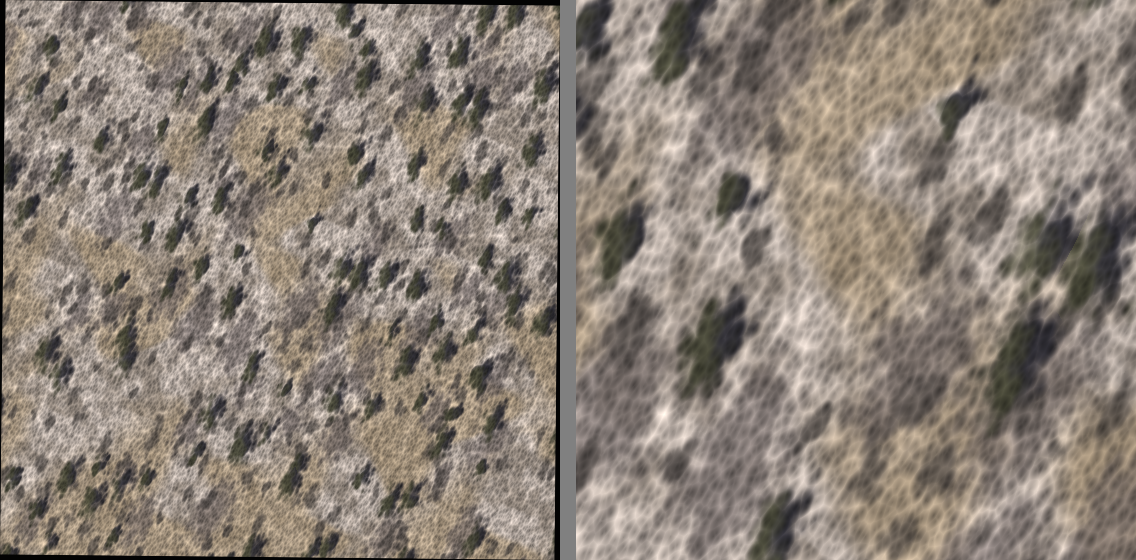
Left: the whole. Right: its middle third, enlarged.
A Shadertoy shader for this texture:

```glsl
// Dry scrubland from the air: pale grainy ground with ochre patches, soft
// leafless brush and leaning dark shrubs, in a slightly turned black frame.
// Grain and shrubs come from jittered cells, broad patches from layered sines.

const float LEAN = 0.4;      // sideways shift per unit of height
const float SQUASH = 0.6;    // cell width over cell height

const vec3 PALE_GROUND = vec3(0.745, 0.700, 0.668);
const vec3 DULL_GROUND = vec3(0.590, 0.545, 0.505);
const vec3 OCHRE_GRASS = vec3(0.640, 0.560, 0.445);
const vec3 MAUVE_BRUSH = vec3(0.410, 0.375, 0.375);
const vec3 GREY_SCRUB  = vec3(0.285, 0.265, 0.255);
const vec3 LEAF_GREEN  = vec3(0.270, 0.275, 0.205);
const vec3 NAVY_SHADE  = vec3(0.140, 0.140, 0.175);
const vec3 FRAME_BLACK = vec3(0.010);

vec2 hash2(vec2 p) {
    vec3 h = fract(vec3(p.xyx) * vec3(0.1031, 0.1030, 0.0973));
    h += dot(h, h.yzx + 33.33);
    return fract((h.xx + h.yz) * h.zy);
}

// Smooth irregular patches, about 0 to 1
float layeredSines(vec2 p, float seed) {
    float sum = 0.0;
    for (int i = 0; i < 5; i++) {
        float k = float(i);
        float angle = 2.4 * k + seed;
        vec2 dir = vec2(cos(angle), sin(angle));
        sum += sin(dot(p, dir) * (1.0 + 0.3 * k) + seed * k + 1.2 * sum);
    }
    return clamp(0.5 + 0.2 * sum, 0.0, 1.0);
}

// Canvas position to leaning, upright-stretched cells
vec2 leaningCells(vec2 p, float count) {
    return vec2(p.x - LEAN * p.y, p.y * SQUASH) * count;
}

// Distance to the nearest scattered point, centred around zero
float cellGrain(vec2 q) {
    vec2 base = floor(q);
    float nearest = 4.0;
    for (int y = -1; y <= 1; y++)
    for (int x = -1; x <= 1; x++) {
        vec2 id = base + vec2(x, y);
        vec2 v = q - id - hash2(id + 50.0);
        nearest = min(nearest, dot(v, v));
    }
    return sqrt(nearest) - 0.48;
}

// x: cover of ragged clustered shrubs, y: shade toward their upper right
vec2 shrubLayer(vec2 p, float count, float density, float size, float ragged, float seed) {
    vec2 q = leaningCells(p, count);
    vec2 base = floor(q);
    vec2 result = vec2(0.0);
    for (int y = -1; y <= 1; y++)
    for (int x = -1; x <= 1; x++) {
        vec2 id = base + vec2(x, y);
        vec2 trait = hash2(id + seed + 170.0);
        vec2 centre = id + 0.1 + 0.8 * hash2(id + seed + 90.0);
        float cluster = layeredSines(centre * 19.0 / count, 2.7);
        float present = step(trait.y, density * (0.3 + 1.4 * cluster));
        float radius = size * mix(0.5, 1.0, trait.x);
        vec2 v = q - centre;
        float cover = present * smoothstep(radius, radius * 0.3, length(v) + ragged);
        float shade = smoothstep(-0.22, 0.18, v.x + 0.6 * v.y + ragged);
        if (cover > result.x) result = vec2(cover, shade);
    }
    return result;
}

// Cover of a square turned by a small angle about the canvas centre
float turnedSquare(vec2 p, float halfSize, float angle) {
    vec2 c = p - 0.5;
    vec2 turned = abs(vec2(c.x - angle * c.y, c.y + angle * c.x));
    float edge = max(turned.x, turned.y) - halfSize;
    return smoothstep(0.001, -0.001, edge);
}

void mainImage(out vec4 fragColor, in vec2 fragCoord) {
    vec2 p = fragCoord / iResolution.xy;

    // Grain at three sizes
    float fine = cellGrain(leaningCells(p, 210.0));
    float medium = cellGrain(leaningCells(p, 115.0) + 31.0);
    float coarse = cellGrain(leaningCells(p, 52.0) + 77.0);
    float grain = 0.42 * fine + 0.36 * medium + 0.22 * coarse;
    float ragged = 0.30 * coarse + 0.22 * medium;

    // Ground with ochre grass, mostly in the lower part
    float tone = 0.65 * layeredSines(p * 30.0, 1.3) + 0.35 * layeredSines(p * 75.0, 4.1);
    vec3 color = mix(DULL_GROUND, PALE_GROUND, smoothstep(0.1, 0.75, tone + 0.3 * coarse));
    float ochre = smoothstep(0.45, 0.95, layeredSines(p * 13.0, 5.2) + 0.3 - 0.5 * p.y);
    color = mix(color, OCHRE_GRASS, 0.65 * ochre);

    // Leafless brush, small scrub, then dark shrubs with shaded sides
    vec2 brush = shrubLayer(p, 13.0, 0.55, 0.62, ragged, 11.0);
    vec2 scrub = shrubLayer(p, 36.0, 0.36, 0.55, ragged, 23.0);
    vec2 shrub = shrubLayer(p, 21.0, 0.42, 0.56, ragged, 47.0);
    color = mix(color, MAUVE_BRUSH, 0.60 * brush.x);
    color = mix(color, GREY_SCRUB, 0.65 * scrub.x);
    color = mix(color, mix(LEAF_GREEN, NAVY_SHADE, shrub.y), 0.88 * shrub.x);

    // Grain over everything, then the frame
    color *= 1.0 + 0.95 * grain;
    color = mix(FRAME_BLACK, color, turnedSquare(p, 0.495, 0.01));
    fragColor = vec4(clamp(color, 0.0, 1.0), 1.0);
}
```
